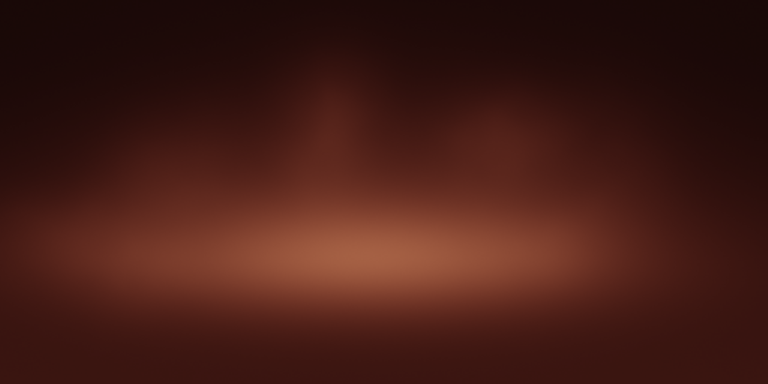
Reproduce this background procedurally as a Shadertoy shader.

```glsl
const float FLOOR_RED = 0.23;
const float CEILING_RED = 0.095;
const float WARP_SCALE = 4.0;
const float WARP_AMOUNT = 0.05;
const float WISP_SCALE = 5.0;
const float WISP_AMOUNT = 0.35;
const float UNDERSIDE_RADIUS = 0.155;
const float GRAIN_AMOUNT = 0.004;

// Main glow: centre, with radii above the centre line
const vec2 GLOW_CENTRE = vec2(0.96, 0.335);
const vec2 CORE_RADIUS = vec2(0.62, 0.14);
const vec2 HAZE_RADIUS = vec2(0.70, 0.41);
const float CORE_STRENGTH = 0.24;
const float HAZE_STRENGTH = 0.23;

// Smoke plumes: centre xy, radius xy
const int PLUME_COUNT = 7;
const vec4 PLUMES[PLUME_COUNT] = vec4[](
    vec4(0.86, 0.68, 0.13, 0.17),
    vec4(1.31, 0.64, 0.16, 0.13),
    vec4(0.46, 0.57, 0.18, 0.13),
    vec4(1.60, 0.58, 0.16, 0.20),
    vec4(0.17, 0.38, 0.22, 0.13),
    vec4(1.42, 0.37, 0.16, 0.12),
    vec4(0.36, 0.29, 0.20, 0.12));
const float PLUME_STRENGTH[PLUME_COUNT] = float[](
    0.10, 0.10, 0.075, 0.045, 0.06, 0.05, 0.04);

float hash(vec2 p) {
    vec3 q = fract(vec3(p.xyx) * 0.1031);
    q += dot(q, q.yzx + 33.33);
    return fract((q.x + q.y) * q.z);
}

float noise(vec2 p) {
    vec2 cell = floor(p);
    vec2 f = fract(p);
    f = f * f * f * (f * (f * 6.0 - 15.0) + 10.0);
    float low = mix(hash(cell), hash(cell + vec2(1, 0)), f.x);
    float high = mix(hash(cell + vec2(0, 1)), hash(cell + vec2(1, 1)), f.x);
    return mix(low, high, f.y);
}

float fbm(vec2 p) {
    float sum = 0.0;
    float weight = 0.57;
    for (int i = 0; i < 3; i++) {
        sum += weight * noise(p);
        p = p * 2.0 + 7.3;
        weight *= 0.5;
    }
    return sum;
}

float blob(vec2 offset, vec2 radius) {
    vec2 d = offset / radius;
    return exp(-dot(d, d));
}

// Warm ramp: green and blue follow the red level
vec3 emberColour(float red) {
    return vec3(red,
                0.01 + red * (0.18 + 0.60 * red),
                0.01 + red * (0.15 + 0.38 * red));
}

void mainImage(out vec4 fragColor, in vec2 fragCoord) {
    vec2 p = fragCoord / iResolution.xy * vec2(2.0, 1.0);

    // Dark backdrop, warmer toward the floor
    float red = mix(FLOOR_RED, CEILING_RED, smoothstep(-0.1, 0.9, p.y));

    // Broad glow with a tighter underside
    vec2 offset = p - GLOW_CENTRE;
    vec2 coreRadius = CORE_RADIUS;
    vec2 hazeRadius = HAZE_RADIUS;
    if (offset.y < 0.0) {
        coreRadius.y = UNDERSIDE_RADIUS;
        hazeRadius.y = UNDERSIDE_RADIUS;
    }
    red += CORE_STRENGTH * blob(offset, coreRadius);
    red += HAZE_STRENGTH * blob(offset, hazeRadius);

    // Soft plumes, bent and thinned by noise
    vec2 bend = vec2(fbm(p * WARP_SCALE), fbm(p * WARP_SCALE + 19.7)) - 0.5;
    vec2 warped = p + WARP_AMOUNT * bend;
    float smoke = 0.0;
    for (int i = 0; i < PLUME_COUNT; i++) {
        smoke += PLUME_STRENGTH[i] * blob(warped - PLUMES[i].xy, PLUMES[i].zw);
    }
    red += smoke * (1.0 + WISP_AMOUNT * (2.0 * fbm(warped * WISP_SCALE) - 1.0));

    // Fine dither against banding
    red += GRAIN_AMOUNT * (hash(floor(p * 256.0)) - 0.5);
    fragColor = vec4(emberColour(red), 1.0);
}
```
